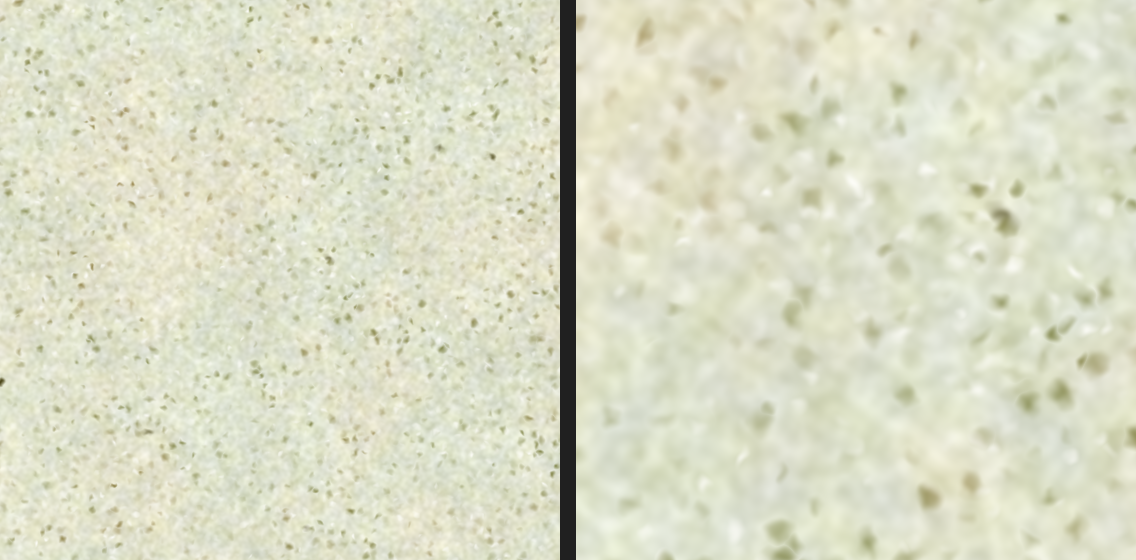
Left: the whole. Right: its middle third, enlarged.
Give the GLSL for this texture, as a WebGL 2 fragment shader.

```glsl
#version 300 es
precision highp float;
// Pale cream-green stone with soft clouds, mottled grain and scattered olive and white flecks.
uniform vec2 u_resolution;
out vec4 fragColor;

// Three random values in 0..1 for a cell and a layer seed.
vec3 hash(vec2 cell, int seed) {
    uvec3 v = uvec3(ivec3(ivec2(cell), seed)) * 1664525u + 1013904223u;
    v.x += v.y * v.z; v.y += v.z * v.x; v.z += v.x * v.y;
    v ^= v >> 16u;
    v.x += v.y * v.z; v.y += v.z * v.x; v.z += v.x * v.y;
    return vec3(v >> 8u) / 16777216.0;
}

float cornerSlope(vec2 cell, vec2 offset, int seed) {
    float angle = 6.2832 * hash(cell, seed).x;
    return dot(vec2(cos(angle), sin(angle)), offset);
}

float gradientNoise(vec2 p, int seed) {
    p = mat2(0.8, 0.6, -0.6, 0.8) * p;
    vec2 i = floor(p), f = fract(p);
    vec2 u = f * f * f * (f * (f * 6.0 - 15.0) + 10.0);
    vec2 e = vec2(1.0, 0.0);
    float low = mix(cornerSlope(i, f, seed), cornerSlope(i + e.xy, f - e.xy, seed), u.x);
    float high = mix(cornerSlope(i + e.yx, f - e.yx, seed), cornerSlope(i + e.xx, f - e.xx, seed), u.x);
    return mix(low, high, u.y);
}

// Blurred elliptical flecks, one per cell at most; radii are in cells.
float flecks(vec2 p, float density, float minRadius, float maxRadius, int seed) {
    vec2 home = floor(p);
    float cover = 0.0;
    for (int y = -1; y <= 1; y++) {
        for (int x = -1; x <= 1; x++) {
            vec2 cell = home + vec2(x, y);
            vec3 place = hash(cell, seed);
            vec3 shape = hash(cell, seed + 1);
            if (place.z > density) continue;
            float angle = 3.1416 * shape.x;
            vec2 axis = vec2(cos(angle), sin(angle));
            vec2 d = p - cell - mix(vec2(0.1), vec2(0.9), place.xy);
            float stretch = mix(1.0, 1.35, shape.y);
            d = vec2(dot(d, axis) / stretch, dot(d, vec2(-axis.y, axis.x)) * stretch);
            float radius = mix(minRadius, maxRadius, shape.z);
            float strength = mix(0.2, 1.0, pow(hash(cell, seed + 2).x, 1.8));
            cover = max(cover, strength * smoothstep(1.0, 0.0, length(d) / radius));
        }
    }
    return cover;
}

void main() {
    vec2 p = gl_FragCoord.xy / min(u_resolution.x, u_resolution.y);

    // Broad clouds drifting between cool green-grey and warm cream
    float cloud = gradientNoise(p * 3.5, 1) + 0.6 * gradientNoise(p * 9.0, 2)
                + 0.5 * gradientNoise(p * 21.0, 3);
    vec3 color = mix(vec3(0.862, 0.884, 0.802), vec3(0.902, 0.892, 0.800),
                     smoothstep(-0.6, 0.6, cloud));

    // Uneven lightness in wide and middling patches
    float shade = gradientNoise(p * 5.0, 9) + gradientNoise(p * 13.0, 10)
                + gradientNoise(p * 27.0, 11);
    color += 0.034 * shade;

    // Fine grain in lightness, with a slight yellow shift
    float grain = 0.55 * gradientNoise(p * 100.0, 4) + 0.6 * gradientNoise(p * 58.0, 5);
    color += grain * vec3(0.108, 0.104, 0.130);
    color.b += 0.06 * gradientNoise(p * 34.0, 6);

    // Olive and white flecks with ragged outlines, gathered in loose patches
    float patches = gradientNoise(p * 6.0, 7) + 0.6 * gradientNoise(p * 14.0, 8);
    float gather = smoothstep(-0.6, 0.5, patches);
    vec2 ragged = p + 0.004 * vec2(gradientNoise(p * 110.0, 12), gradientNoise(p * 110.0, 13));
    float olive = flecks(ragged * 50.0, 0.55, 0.3, 0.58, 20);
    float white = flecks(ragged * 54.0 + 7.3, 0.5, 0.3, 0.55, 30);
    vec3 oliveColor = mix(vec3(0.52, 0.54, 0.31), vec3(0.60, 0.53, 0.31),
                          smoothstep(-0.3, 0.5, cloud));
    color = mix(color, vec3(0.99, 0.99, 0.97), white * mix(0.5, 1.0, gather));
    color = mix(color, oliveColor, olive * mix(0.3, 1.0, gather));

    // Rare dark pits
    float pits = flecks(ragged * 11.0 + 3.7, 0.09, 0.08, 0.16, 40);
    color = mix(color, vec3(0.27, 0.25, 0.06), pits);

    fragColor = vec4(clamp(color, 0.0, 1.0), 1.0);
}
```
